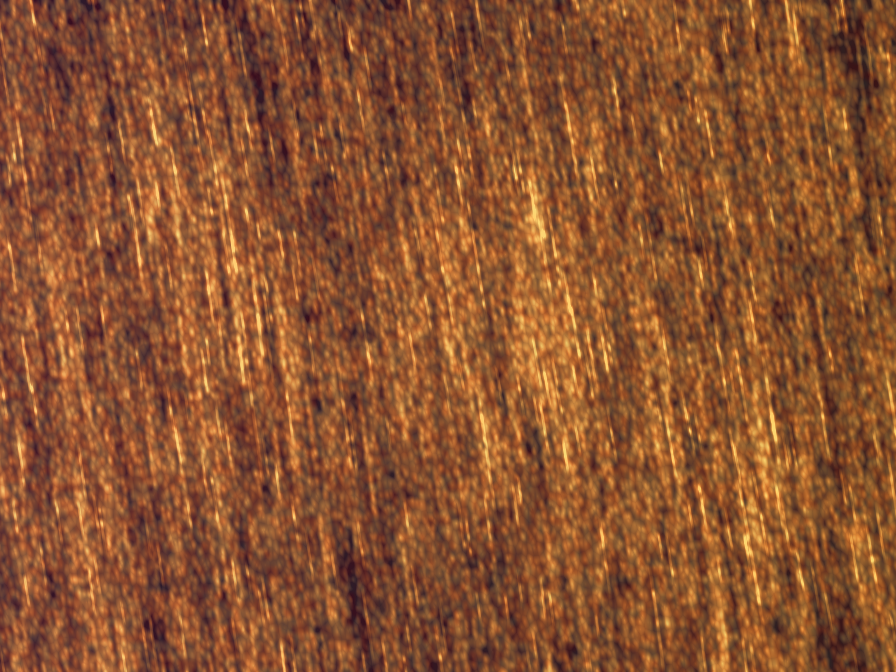
A WebGL 1 fragment shader for this texture:

```glsl
precision highp float;
// Brushed copper seen close up: steep, slightly tilted streaks with rough grain.
// Stretched noise layers and cellular grain add up to one tone value, which
// picks a colour from a copper ramp; sparse bright scratches lie on top.

uniform vec2 u_resolution;

const float TILT = 0.15;

float hash(vec2 p) {
  vec3 q = fract(p.xyx * 0.1031);
  q += dot(q, q.yzx + 33.33);
  return fract((q.x + q.y) * q.z);
}

// Smooth value noise in -1..1
float noise(vec2 p, float seed) {
  vec2 cell = floor(p) + seed;
  vec2 f = fract(p);
  f = f * f * (3.0 - 2.0 * f);
  float low = mix(hash(cell), hash(cell + vec2(1.0, 0.0)), f.x);
  float high = mix(hash(cell + vec2(0.0, 1.0)), hash(cell + vec2(1.0)), f.x);
  return 2.0 * mix(low, high, f.y) - 1.0;
}

// Cellular noise: distance to the nearest scattered point
float cellular(vec2 p, float seed) {
  vec2 cell = floor(p);
  float nearest = 2.0;
  for (int j = -1; j <= 1; j++) {
    for (int i = -1; i <= 1; i++) {
      vec2 id = cell + vec2(float(i), float(j));
      vec2 point = id + vec2(hash(id + seed), hash(id + seed + 57.0));
      nearest = min(nearest, distance(p, point));
    }
  }
  return nearest;
}

// Thin tapered lines, at most one per cell, staggered from column to column
float scratches(vec2 p, float seed, float share, float halfWidth) {
  float column = floor(p.x);
  p.y += 7.0 * hash(vec2(column, seed));
  vec2 id = vec2(column, floor(p.y)) + seed;
  float present = step(hash(id), share);
  float center = mix(0.3, 0.7, hash(id + 31.0));
  float reach = mix(0.2, 0.48, hash(id + 73.0));
  float across = 1.0 - smoothstep(0.3 * halfWidth, halfWidth, abs(fract(p.x) - center));
  float along = 1.0 - smoothstep(0.5 * reach, reach, abs(fract(p.y) - 0.5));
  return present * across * along;
}

// Copper colours for a tone that is roughly normal around zero
vec3 copperRamp(float tone) {
  vec3 color = mix(vec3(0.20, 0.09, 0.13), vec3(0.36, 0.20, 0.17), clamp((tone + 2.9) / 1.3, 0.0, 1.0));
  color = mix(color, vec3(0.45, 0.26, 0.17), clamp((tone + 1.6) / 0.9, 0.0, 1.0));
  color = mix(color, vec3(0.55, 0.32, 0.18), clamp((tone + 0.7) / 0.75, 0.0, 1.0));
  color = mix(color, vec3(0.67, 0.40, 0.20), clamp((tone - 0.05) / 0.85, 0.0, 1.0));
  color = mix(color, vec3(0.84, 0.53, 0.25), clamp((tone - 0.9) / 0.9, 0.0, 1.0));
  return mix(color, vec3(1.0, 0.82, 0.44), clamp((tone - 1.8) / 1.5, 0.0, 1.0));
}

void main() {
  vec2 uv = gl_FragCoord.xy / u_resolution;
  vec2 p = gl_FragCoord.xy / u_resolution.y;

  // Coordinates across and along the brushing, with a faint waver
  float waver = 0.003 * sin(5.0 * p.y + 4.0 * p.x) + 0.001 * sin(13.0 * p.y + 9.0 * p.x);
  vec2 brush = vec2(p.x + TILT * p.y + waver, p.y);

  // Uneven light and wide bands
  float light = 0.6 * noise(brush * vec2(3.5, 2.0), 11.0);
  light += 0.5 * noise(brush * vec2(22.0, 2.5), 23.0);
  light -= 0.7 * dot(uv - vec2(0.55, 0.5), uv - vec2(0.55, 0.5)) - 0.1;

  // Brushed streaks, from coarse to fine
  float streaks = 0.85 * noise(brush * vec2(72.0, 6.0), 37.0);
  streaks += 1.1 * noise(brush * vec2(145.0, 15.0), 41.0);

  // Rough grain
  float speckle = noise(brush * vec2(150.0, 95.0), 59.0);
  float grain = 0.95 * speckle;
  grain += 2.1 * (0.45 - cellular(brush * vec2(115.0, 62.0), 67.0));

  // Small dark pits, gathered where the light is low
  float pits = smoothstep(0.35, 0.85, noise(brush * vec2(48.0, 30.0), 83.0) - 0.25 * light);

  // Bright scratches, broken up by the grain
  float shine = 0.0;
  for (int k = 0; k < 3; k++) {
    float layer = float(k);
    vec2 scale = vec2(45.0 + 24.0 * layer, 3.5 + 3.0 * layer);
    shine += scratches(brush * scale, 101.0 + 19.0 * layer, 0.09 + 0.04 * layer, 0.17 + 0.06 * layer);
  }
  shine *= 0.75 + 0.35 * speckle;

  float tone = light + streaks + grain - 1.1 * pits + 1.9 * shine - 0.05;
  vec3 color = copperRamp(tone);

  // Red and green flecks, violet cast on the left, warmer on the right
  float fleck = noise(brush * vec2(120.0, 80.0), 131.0);
  color += fleck * vec3(0.025, -0.035, -0.03);
  color += (0.5 - uv.x) * vec3(-0.01, -0.025, 0.05);

  gl_FragColor = vec4(clamp(color, 0.0, 1.0), 1.0);
}
```
